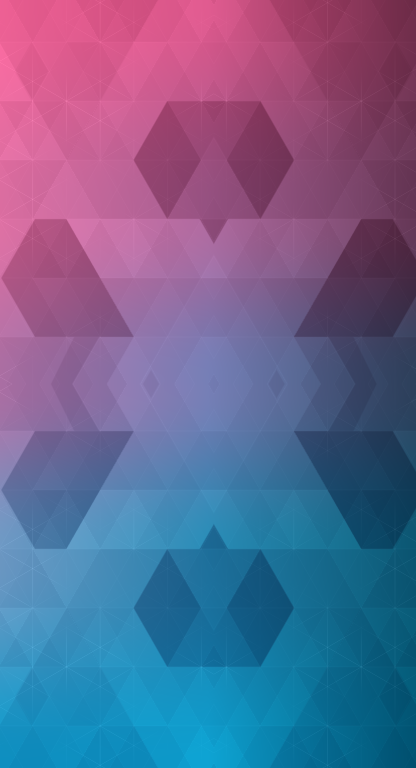
A WebGL 1 fragment shader for this background:

```glsl
precision highp float;
// Mirrored mosaic of translucent triangles over a pink-to-blue gradient.
// The canvas is folded about its centre, then tinted by large facets,
// two overlapping triangle lattices and a faint web of altitude lines.

uniform vec2 u_resolution;

float hash(vec2 p) {
  p = fract(p * vec2(0.1031, 0.1137));
  p += dot(p, p.yx + 33.33);
  return fract((p.x + p.y) * p.x * 7.31);
}

float gradientDot(vec2 cell, vec2 offset) {
  float angle = 6.2832 * hash(cell + 40.0);
  return dot(vec2(cos(angle), sin(angle)), offset);
}

float gradientNoise(vec2 p) {
  vec2 i = floor(p), f = fract(p);
  vec2 s = f * f * (3.0 - 2.0 * f);
  vec2 e = vec2(1.0, 0.0);
  float low = mix(gradientDot(i, f), gradientDot(i + e, f - e), s.x);
  float high = mix(gradientDot(i + e.yx, f - e.yx), gradientDot(i + 1.0, f - 1.0), s.x);
  return mix(low, high, s.y);
}

// Five colour stops, from bottom to top
vec3 ramp(float y, vec3 a, vec3 b, vec3 c, vec3 d, vec3 e) {
  vec3 col = mix(a, b, smoothstep(0.0, 0.28, y));
  col = mix(col, c, smoothstep(0.28, 0.5, y));
  col = mix(col, d, smoothstep(0.5, 0.72, y));
  return mix(col, e, smoothstep(0.72, 1.0, y));
}

vec3 background(vec2 uv) {
  vec3 left = ramp(uv.y, vec3(0.06, 0.60, 0.79), vec3(0.42, 0.59, 0.76),
    vec3(0.70, 0.46, 0.67), vec3(0.86, 0.43, 0.63), vec3(0.98, 0.41, 0.62));
  vec3 middle = ramp(uv.y, vec3(0.05, 0.60, 0.79), vec3(0.14, 0.50, 0.67),
    vec3(0.42, 0.44, 0.65), vec3(0.64, 0.37, 0.57), vec3(0.84, 0.33, 0.53));
  vec3 right = ramp(uv.y, vec3(0.0, 0.36, 0.48), vec3(0.04, 0.33, 0.44),
    vec3(0.19, 0.28, 0.39), vec3(0.39, 0.21, 0.33), vec3(0.47, 0.20, 0.32));
  vec3 col = mix(left, middle, clamp(uv.x * 2.0, 0.0, 1.0));
  return mix(col, right, clamp(uv.x * 2.0 - 1.0, 0.0, 1.0));
}

// Positive inside; one row of height is half a side of slant
float wedge(vec2 g, vec2 apex, float direction) {
  return direction * (g.y - apex.y) * 0.5 - abs(g.x - apex.x);
}

float diamond(vec2 g, vec2 centre, float halfWidth) {
  return halfWidth - abs(g.x - centre.x) - 0.5 * abs(g.y - centre.y);
}

float tint(float d, float pixel, float tone) {
  return mix(1.0, tone, smoothstep(-pixel, pixel, d));
}

float line(float c, float width) {
  return 1.0 - smoothstep(0.0, width, abs(fract(c + 0.5) - 0.5));
}

void main() {
  vec2 uv = gl_FragCoord.xy / u_resolution;
  float aspect = u_resolution.x / u_resolution.y;
  vec2 folded = abs(uv - vec2(0.514, 0.5)) * vec2(aspect / 0.543, 1.0);

  // x counts triangle sides, y counts rows
  vec2 g = folded * vec2(6.18, 13.02) - vec2(0.0, 0.797);
  float px = 11.4 / u_resolution.y;

  // Large side facets and the bright central hourglass
  float waist = 1.185 + 0.5 * abs(g.y) - g.x;
  float side = min(min(g.y, 2.0 - g.y), min(-waist, 3.15 - 0.5 * abs(g.y - 1.0) - g.x));
  float tone = tint(side, px, 0.79);
  tone *= tint(min(waist, 2.0 - g.y), px, 1.06);
  tone *= tint(min(-g.y, g.x - 1.70 - 0.5 * abs(g.y)), px, 0.90);
  tone *= tint(min(-g.y, -waist), px, 0.96);
  tone *= tint(min(-g.y, g.x - 2.07 - 0.43 * abs(g.y)), px, 1.09);
  tone *= tint(diamond(g, vec2(0.93, -0.797), 0.12), px, 0.94);

  // Hexagons with paired diamonds above and below the centre
  float hexagon = min(min(g.y - 2.0, 4.0 - g.y), 1.19 - 0.5 * abs(g.y - 3.0) - g.x);
  tone *= tint(hexagon, px, 0.83);
  tone *= tint(diamond(g, vec2(0.69, 3.0), 0.5), px, 0.90);
  tone *= tint(min(wedge(g, vec2(0.0, 3.4), -1.0), g.y - 2.0), px, 1.04);
  tone *= tint(min(wedge(g, vec2(0.0, 1.58), 1.0), 2.0 - g.y), px, 0.78);
  tone *= tint(wedge(g, vec2(0.0, 1.4), -1.0), px, 1.03);

  // Outer wedges with small dark diamonds
  tone *= tint(wedge(g, vec2(2.18, 3.0), 1.0), px, 0.93);
  tone *= tint(diamond(g, vec2(2.70, 4.5), 0.25), px, 0.94);

  // Two offset lattices of faintly varied triangles and edges
  float edges = 0.0;
  for (int i = 0; i < 2; i++) {
    vec2 a = g - vec2(0.185 + 0.5 * float(i), 0.0);
    vec3 axes = vec3(a.y, a.x + 0.5 * a.y, a.x - 0.5 * a.y);
    vec3 cell = floor(axes);
    float shade = hash(cell.xy * 3.0 + cell.z * 7.0 + 50.0 + 19.0 * float(i));
    tone *= 1.0 + 0.065 * (shade - 0.5);
    edges += line(axes.x, px) + line(axes.y, px) + line(axes.z, px);
  }

  // Patchy web of altitude lines, kept off the centre
  vec2 a = g - vec2(0.185, 0.0);
  float web = line(2.0 * a.x, 2.0 * px) + line(1.5 * a.y + a.x, 1.5 * px)
    + line(1.5 * a.y - a.x, 1.5 * px);
  web *= smoothstep(-0.15, 0.4, gradientNoise(g * 0.9 + 3.0));
  web *= smoothstep(1.0, 2.5, g.x + 0.5 * g.y);

  // Shadows stay rosy above and blue below, and deepen to the right
  vec3 depth = mix(vec3(1.4, 1.05, 0.75), vec3(0.75, 1.25, 1.0), smoothstep(0.3, 0.6, uv.y));
  depth *= mix(0.85, 1.25, uv.x);
  vec3 col = background(uv) * pow(vec3(tone), depth);
  col += 0.009 * edges + 0.035 * web;
  gl_FragColor = vec4(clamp(col, 0.0, 1.0), 1.0);
}
```
